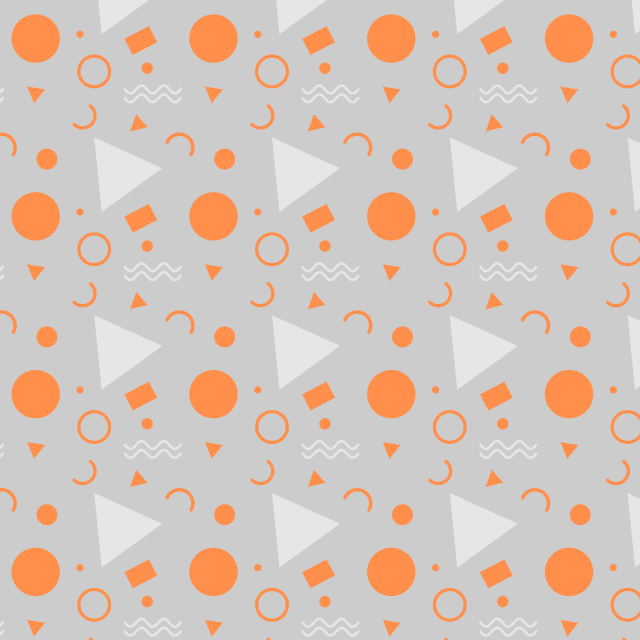
A WebGL 1 fragment shader for this pattern:

```glsl
precision highp float;

// Repeating tile of orange discs, rings, arcs and small polygons with pale
// triangles and waves on grey. Each shape is a signed distance taken in a
// wrapped frame around its own centre, so shapes cross tile borders freely.

uniform vec2 u_resolution;

const float TILES = 3.6;
const vec3 GREY = vec3(0.8);
const vec3 PALE = vec3(0.9);
const vec3 ORANGE = vec3(1.0, 0.56, 0.29);

// Offset from the nearest repeat of a centre; the tile side is 1.
vec2 around(vec2 p, vec2 centre) {
  return fract(p - centre + 0.5) - 0.5;
}

// Coordinates of q in a frame whose x axis points along the angle.
vec2 turn(vec2 q, float angle) {
  float c = cos(angle), s = sin(angle);
  return vec2(c * q.x + s * q.y, c * q.y - s * q.x);
}

float disc(vec2 q, float radius) {
  return length(q) - radius;
}

float ring(vec2 q, float radius, float halfWidth) {
  return abs(length(q) - radius) - halfWidth;
}

float box(vec2 q, vec2 halfSize) {
  vec2 d = abs(q) - halfSize;
  return max(d.x, d.y);
}

// Signed distance to the line through a and b, positive outside.
float edge(vec2 q, vec2 a, vec2 b) {
  vec2 dir = normalize(b - a);
  return dot(q - a, vec2(dir.y, -dir.x));
}

float triangle(vec2 q, vec2 a, vec2 b, vec2 c) {
  return max(edge(q, a, b), max(edge(q, b, c), edge(q, c, a)));
}

// Round-capped arc, centred on the +x direction.
float arc(vec2 q, float radius, float halfAngle, float halfWidth) {
  q.y = abs(q.y);
  vec2 tip = radius * vec2(cos(halfAngle), sin(halfAngle));
  float d = atan(q.y, q.x) > halfAngle ? length(q - tip) : abs(length(q) - radius);
  return d - halfWidth;
}

// Round-capped cosine stroke, distance corrected by the local slope.
float wave(vec2 q, float halfLength, float amplitude, float period, float halfWidth) {
  float k = 6.2832 / period;
  float x = clamp(q.x, -halfLength, halfLength);
  float dy = q.y - amplitude * cos(k * x);
  float slope = amplitude * k * sin(k * x);
  float d = abs(q.x) > halfLength ? length(vec2(q.x - x, dy))
                                  : abs(dy) / sqrt(1.0 + slope * slope);
  return d - halfWidth;
}

float paleShapes(vec2 p) {
  float d = triangle(around(p, vec2(0.671, 0.970)),
                     vec2(-0.141, -0.197), vec2(0.242, -0.024), vec2(-0.099, 0.222));
  for (int i = 0; i < 2; i++) {
    vec2 centre = vec2(0.859, 0.503 + 0.05 * float(i));
    d = min(d, wave(around(p, centre), 0.1565, 0.0215, 0.125, 0.0072));
  }
  return d;
}

float orangeShapes(vec2 p) {
  // Discs and ring
  float d = disc(around(p, vec2(0.201, 0.217)), 0.136);
  d = min(d, disc(around(p, vec2(0.264, 0.895)), 0.0587));
  d = min(d, disc(around(p, vec2(0.828, 0.384)), 0.032));
  d = min(d, disc(around(p, vec2(0.450, 0.193)), 0.020));
  d = min(d, ring(around(p, vec2(0.530, 0.402)), 0.0863, 0.009));

  // Polygons
  d = min(d, box(turn(around(p, vec2(0.792, 0.228)), -0.482), vec2(0.0775, 0.051)));
  d = min(d, triangle(around(p, vec2(0.199, 0.524)),
                      vec2(-0.046, -0.037), vec2(0.054, -0.021), vec2(-0.008, 0.057)));
  d = min(d, triangle(around(p, vec2(0.776, 0.699)),
                      vec2(-0.010, -0.056), vec2(0.054, 0.016), vec2(-0.044, 0.040)));

  // Arcs
  d = min(d, arc(turn(around(p, vec2(0.465, 0.650)), 0.716), 0.0695, 1.605, 0.0092));
  d = min(d, arc(turn(around(p, vec2(0.009, 0.831)), -1.10), 0.076, 1.615, 0.0097));
  return d;
}

float coverage(float d, float pixel) {
  return clamp(0.5 - d / pixel, 0.0, 1.0);
}

void main() {
  // Tile coordinates with y running down from the top edge
  vec2 uv = gl_FragCoord.xy / u_resolution.y;
  vec2 p = TILES * vec2(uv.x, 1.0 - uv.y);
  float pixel = TILES / u_resolution.y;

  vec3 colour = mix(GREY, PALE, coverage(paleShapes(p), pixel));
  colour = mix(colour, ORANGE, coverage(orangeShapes(p), pixel));
  gl_FragColor = vec4(colour, 1.0);
}
```
